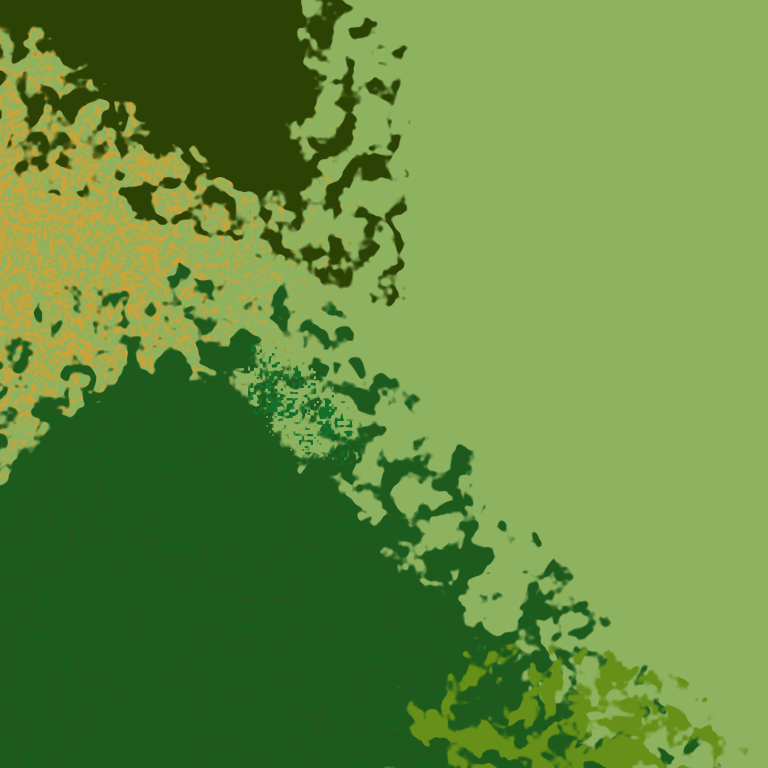
A three.js fragment shader for this texture:

```glsl
// Camouflage-like patches of green and olive with ragged, scattered borders and fine grain.
varying vec2 vUv;

const vec3 LIGHT_GREEN = vec3(0.553, 0.702, 0.376);
const vec3 DARK_GREEN  = vec3(0.106, 0.357, 0.118);
const vec3 BROWN_GREEN = vec3(0.17, 0.33, 0.09);
const vec3 OLIVE       = vec3(0.173, 0.255, 0.016);
const vec3 ORANGE      = vec3(0.80, 0.64, 0.22);
const vec3 TEAL        = vec3(0.07, 0.44, 0.17);
const vec3 LIME        = vec3(0.40, 0.565, 0.09);

const float FLAKE_SCALE = 50.0;   // flakes across the canvas
const float GRAIN_SCALE = 256.0;  // grains across the canvas
const float EDGE_SOFT   = 0.10;
const float EDGE_GRAIN  = 0.24;
const float WARP        = 0.45;

float hash(vec2 p) {
  vec3 q = fract(vec3(p.xyx) * 0.1031);
  q += dot(q, q.yzx + 33.33);
  return fract((q.x + q.y) * q.z);
}

float noise(vec2 p) {
  vec2 cell = floor(p);
  vec2 f = fract(p);
  f = f * f * (3.0 - 2.0 * f);
  float low = mix(hash(cell), hash(cell + vec2(1.0, 0.0)), f.x);
  float high = mix(hash(cell + vec2(0.0, 1.0)), hash(cell + 1.0), f.x);
  return mix(low, high, f.y);
}

// Warped two-octave noise, turned off the axes, that forms short, bent flakes
float flakes(vec2 uv, float seed) {
  vec2 p = mat2(0.8, 0.6, -0.6, 0.8) * uv * FLAKE_SCALE + seed;
  p += WARP * (vec2(noise(p * 0.9 + 41.0), noise(p * 0.9 + 87.0)) * 2.0 - 1.0);
  float n = 0.74 * noise(p) + 0.26 * noise(p * 2.1 + 19.0);
  return 0.5 + (n - 0.5) * 1.4;
}

// Coverage along a border: solid below 0, scattered up to 1, empty beyond
float borderCover(float s) {
  float cover = mix(0.52, 0.26, clamp(s, 0.0, 1.0));
  return cover + 2.5 * max(-s, 0.0) - 3.0 * max(s - 1.0, 0.0);
}

float paint(float cover, float pattern) {
  return smoothstep(-EDGE_SOFT, EDGE_SOFT, cover - pattern);
}

// Border position of the olive patch, upper left
float oliveBorder(vec2 uv) {
  float solid = max(0.97 - 0.7 * uv.x, 0.75);
  float limit = 0.79 - 0.365 * uv.x;
  float below = (solid - uv.y) / (solid - limit);
  float beside = (uv.x - 0.40) / 0.125;
  return max(below, beside);
}

// Border position of the dark green hill, lower left
float hillBorder(vec2 uv) {
  float solid = min(min(0.40 + 0.75 * uv.x, 0.52), 0.815 - uv.x);
  float limit = min(min(0.58 + 0.5 * uv.x, 0.65), 1.12 - 1.18 * uv.x);
  return (uv.y - solid) / max(limit - solid, 0.05);
}

void main() {
  vec2 uv = vUv;
  float grain = noise(uv * GRAIN_SCALE);
  float grainB = noise(uv * GRAIN_SCALE + 311.0);
  float rough = (noise(uv * GRAIN_SCALE * 0.6 + 97.0) - 0.5) * EDGE_GRAIN;

  // Ground with orange grain fading from the left
  vec3 color = LIGHT_GREEN;
  float reach = length((uv - vec2(0.0, 0.70)) / vec2(0.48, 0.40));
  float orangeShare = 0.53 * (1.0 - reach * reach);
  color = mix(color, ORANGE, smoothstep(-0.3, 0.3, orangeShare - grain));

  // Olive patch
  float olive = paint(borderCover(oliveBorder(uv)), flakes(uv, 7.0) + rough);
  color = mix(color, OLIVE, olive);

  // Dark green hill with faint brown grain
  float hill = paint(borderCover(hillBorder(uv)), flakes(uv, 153.0) + rough);
  vec3 hillColor = mix(DARK_GREEN, BROWN_GREEN, 0.5 * smoothstep(0.5, 0.8, grainB));
  color = mix(color, hillColor, hill);

  // Light and teal speckle along the shoulder of the hill
  vec2 shoulder = uv - vec2(0.39, 0.475);
  vec2 turned = vec2(shoulder.x - shoulder.y, shoulder.x + shoulder.y) * 0.7071;
  turned /= vec2(0.105, 0.055);
  float glow = 1.0 - dot(turned, turned);
  float patchy = 0.5 * (noise(uv * 45.0 + 5.0) - 0.5);
  float lightShare = min(0.36, 0.5 * glow) + patchy;
  float tealShare = min(0.38, 0.5 * glow) - patchy;
  color = mix(color, LIGHT_GREEN, smoothstep(-0.16, 0.16, lightShare - grainB) * step(0.0, glow));
  color = mix(color, TEAL, smoothstep(-0.16, 0.16, tealShare - grain) * step(0.0, glow));

  // Lime flakes at the lower right
  vec2 fromLime = (uv - vec2(0.73, 0.0)) / vec2(0.20, 0.145);
  float spread = dot(fromLime, fromLime);
  float limeCover = 0.56 - 0.24 * spread - 0.4 * max(spread - 1.0, 0.0);
  color = mix(color, LIME, paint(limeCover, flakes(uv, 229.0) + rough));

  gl_FragColor = vec4(color, 1.0);
}
```
